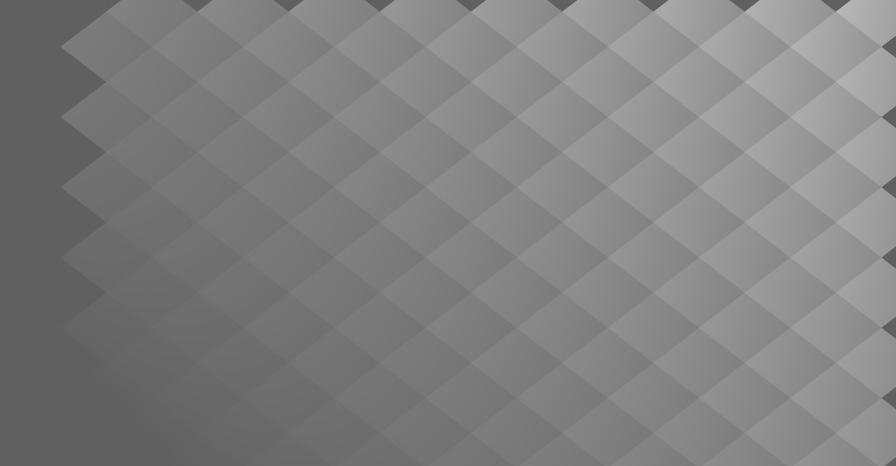
Reproduce this background procedurally as a Shadertoy shader.

```glsl
// A field of grey diamonds, each shaded from a light left tip to a dark right tip,
// brightening towards the upper right over a flat dark ground.
// Rotated lattice coordinates find the diamond; a sample grid smooths its edges.

// p: canvas widths, measured right and down from the upper left corner
float diamondField(vec2 p) {
    const float ground = 0.376;

    // Lattice steps of half a diamond, counted from the first column and row
    vec2 q = (p - vec2(0.1185, 0.0130)) / vec2(0.0509, 0.0392);

    // Diamonds are unit squares along the two diagonals
    vec2 diagonal = vec2(q.x + q.y, q.x - q.y);
    vec2 cell = 2.0 * floor(diagonal * 0.5) + 1.0;
    vec2 centre = 0.5 * vec2(cell.x + cell.y, cell.x - cell.y);

    // Ragged borders: only whole diamonds inside the field are drawn
    if (centre.x < -0.5 || centre.x > 17.5 || centre.y < -0.5) return ground;

    // Shade across one diamond, scaled by the glow across the canvas
    float across = 0.5 + 0.5 * (q.x - centre.x);
    float glow = clamp((p.x - p.y + 0.332) / 1.332, 0.0, 1.0);
    return ground + pow(glow, 0.9) * mix(0.365, 0.205, across);
}

void mainImage(out vec4 fragColor, in vec2 fragCoord) {
    const int samples = 4;
    float grey = 0.0;

    // Average a grid of samples inside the pixel
    for (int y = 0; y < samples; y++) {
        for (int x = 0; x < samples; x++) {
            vec2 offset = (vec2(x, y) + 0.5) / float(samples) - 0.5;
            vec2 position = fragCoord + offset;
            vec2 fromTop = vec2(position.x, iResolution.y - position.y);
            grey += diamondField(fromTop / iResolution.x);
        }
    }
    fragColor = vec4(vec3(grey / float(samples * samples)), 1.0);
}
```
